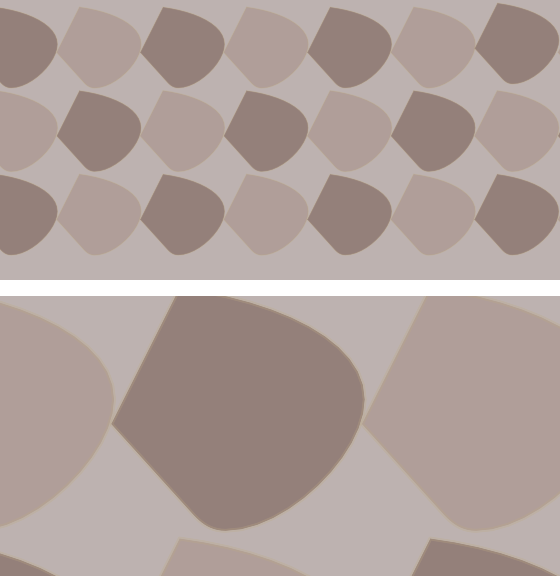
Top: the whole. Bottom: its middle third, enlarged.
Reproduce this pattern procedurally as a WebGL 1 fragment shader.

```glsl
precision highp float;

uniform vec2 u_resolution;

const float CELL = 0.2984;                  // repeat size, in canvas heights
const vec2 ORIGIN = vec2(-0.0146, 0.9747);  // peak of the first petal
const float LAST_ROW = 2.0;
const vec2 SLIPPED_CELL = vec2(6.0, 0.0);
const vec2 SLIP = vec2(0.003, 0.048);
const float LEFT_REACH = 0.293;             // petal extent left of its peak
const float STROKE_HALF = 0.008;
const float STROKE_ALPHA = 0.27;
const int CURVE_STEPS = 12;

const vec3 GROUND = vec3(0.74, 0.70, 0.69);
const vec3 DARK = vec3(0.58, 0.50, 0.48);
const vec3 LIGHT = vec3(0.69, 0.62, 0.60);
const vec3 TAN = vec3(0.74, 0.66, 0.51);

// Adds one outline edge: field.x is squared distance, field.y the inside sign
void addEdge(vec2 p, vec2 a, vec2 b, inout vec2 field) {
  vec2 ab = b - a;
  vec2 ap = p - a;
  vec2 gap = ap - ab * clamp(dot(ap, ab) / dot(ab, ab), 0.0, 1.0);
  field.x = min(field.x, dot(gap, gap));
  bool spans = (a.y > p.y) != (b.y > p.y);
  if (spans && ap.x < ab.x * ap.y / ab.y) field.y = -field.y;
}

vec2 cubic(vec2 a, vec2 b, vec2 c, vec2 d, float t) {
  float s = 1.0 - t;
  return s * s * s * a + 3.0 * s * t * (s * b + t * c) + t * t * t * d;
}

void addCurve(vec2 p, vec2 a, vec2 b, vec2 c, vec2 d, inout vec2 field) {
  vec2 from = a;
  for (int i = 1; i <= CURVE_STEPS; i++) {
    vec2 to = cubic(a, b, c, d, float(i) / float(CURVE_STEPS));
    addEdge(p, from, to, field);
    from = to;
  }
}

// Signed distance to the petal, with its peak at zero
float petalDistance(vec2 p) {
  vec2 peak = vec2(0.0);
  vec2 right = vec2(0.738, -0.445);
  vec2 base = vec2(0.183, -0.969);
  vec2 heel = vec2(0.041, -0.890);
  vec2 tip = vec2(-0.273, -0.543);
  vec2 field = vec2(100.0, 1.0);
  addCurve(p, peak, vec2(0.393, -0.052), vec2(0.738, -0.210), right, field);
  addCurve(p, right, vec2(0.738, -0.663), vec2(0.428, -0.969), base, field);
  addCurve(p, base, vec2(0.113, -0.969), vec2(0.074, -0.927), heel, field);
  addEdge(p, heel, tip, field);
  addEdge(p, tip, peak, field);
  return sqrt(field.x) * field.y;
}

float coverage(float dist, float pixel) {
  return 1.0 - smoothstep(-0.5 * pixel, 0.5 * pixel, dist);
}

// Paints the filled and outlined petal of one cell over the colour below
vec3 paintPetal(vec3 below, vec2 p, vec2 cell, float pixel) {
  vec2 local = p - vec2(cell.x, -cell.y);
  if (cell == SLIPPED_CELL) local -= SLIP;
  float dist = petalDistance(local);
  vec3 fill = mix(DARK, LIGHT, mod(cell.x + cell.y, 2.0));
  vec3 color = mix(below, fill, coverage(dist, pixel));
  float stroke = coverage(abs(dist) - STROKE_HALF, pixel);
  return mix(color, TAN, STROKE_ALPHA * stroke);
}

void main() {
  vec2 p = (gl_FragCoord.xy / u_resolution.y - ORIGIN) / CELL;
  float pixel = 1.0 / (u_resolution.y * CELL);
  float row = clamp(floor(0.0155 - p.y), 0.0, LAST_ROW);
  float column = floor(p.x + LEFT_REACH);

  // Neighbours touch, so the petal to the left is painted first
  vec3 color = GROUND;
  for (int i = -1; i <= 0; i++) {
    color = paintPetal(color, p, vec2(column + float(i), row), pixel);
  }
  gl_FragColor = vec4(color, 1.0);
}
```
